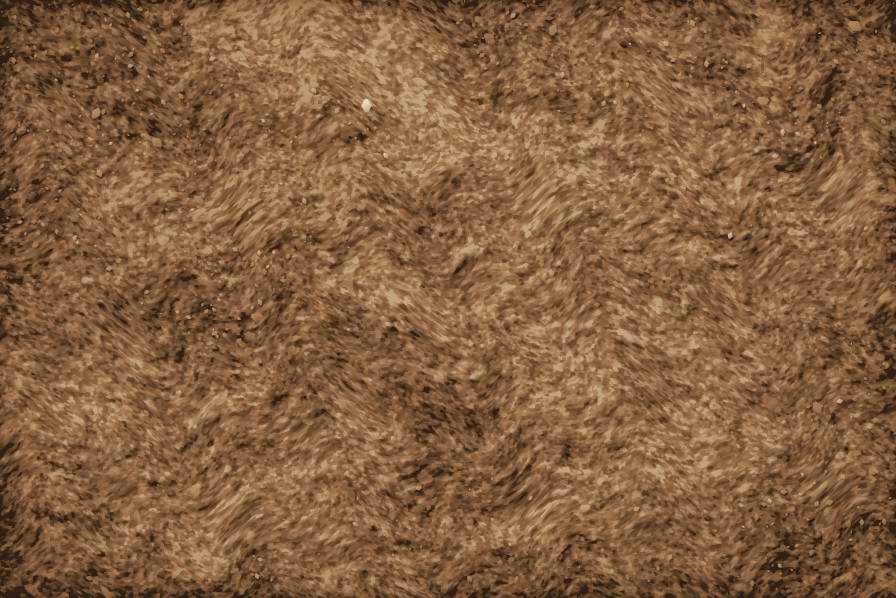
Write a WebGL 2 fragment shader that draws this texture.

```glsl
#version 300 es
precision highp float;
// Draws dry, sunlit brown earth with fine grit, shallow relief and scattered pale gravel.

uniform vec2 u_resolution;
out vec4 outColor;

// Tones run from deep shadow (0) to bleached stone (7).
const vec3 PALETTE[8] = vec3[8](
    vec3(0.19, 0.12, 0.07), vec3(0.32, 0.22, 0.13), vec3(0.42, 0.29, 0.18),
    vec3(0.51, 0.36, 0.23), vec3(0.59, 0.42, 0.28), vec3(0.66, 0.51, 0.35),
    vec3(0.74, 0.62, 0.47), vec3(0.92, 0.87, 0.78));
const float BASE_TONE = 3.5;
const float PATCH_SCALE = 5.0;        // cells per canvas height
const float PATCH_CONTRAST = 4.6;
const float RELIEF_SCALE = 12.0;
const float RELIEF_CONTRAST = 9.5;
const float GRAIN_SCALE = 92.0;
const float GRAIN_CONTRAST = 2.5;
const float GRIT_SCALE = 185.0;
const float GRIT_CONTRAST = 2.9;
const float GRAVEL_SCALE = 56.0;
const float STONE_SCALE = 23.0;
const float EDGE_WIDTH = 0.022;
const float EDGE_DARKNESS = 1.7;
const vec2 TO_LIGHT = vec2(-0.5, 0.86);

vec3 hash3(vec2 cell) {
    vec3 h = fract(cell.xyx * vec3(0.1031, 0.1030, 0.0973));
    h += dot(h, h.yxz + 33.33);
    return fract((h.xxy + h.yzz) * h.zyx);
}

// Cellular noise: random cell values blended softly across cell borders.
float cellular(vec2 p, float sharpness) {
    vec2 cell = floor(p);
    float total = 0.0, weights = 0.0;
    for (int y = -1; y <= 1; y++)
    for (int x = -1; x <= 1; x++) {
        vec2 id = cell + vec2(x, y);
        vec3 h = hash3(id + 57.0);
        vec2 toPoint = id + h.xy - p;
        float w = exp(-sharpness * dot(toPoint, toPoint));
        total += w * h.z;
        weights += w;
    }
    return total / weights;
}

float layeredCells(vec2 p) {
    float sum = 0.0, amplitude = 1.0, norm = 0.0;
    for (int i = 0; i < 4; i++) {
        sum += amplitude * cellular(p, 6.0);
        norm += amplitude;
        amplitude *= 0.6;
        p = mat2(1.76, 0.95, -0.95, 1.76) * p + 17.3;
    }
    return sum / norm;
}

// Layered sines bend the ground so that its lumps look eroded.
vec2 bend(vec2 p) {
    return p + 0.022 * sin(p.yx * 13.0 + vec2(1.0, 4.0))
             + 0.009 * sin(p.yx * 37.0 + p * 11.0);
}

float pebbleDistance(vec2 q, float angle, float radius) {
    float c = cos(angle), s = sin(angle);
    q = abs(mat2(c, -s, s, c) * q);
    return max(q.x * 0.8, q.x * 0.55 + q.y) - radius;
}

// Adds one layer of pebbles with lit tops and short shadows.
float addPebbles(float tone, vec2 p, float scale, float density, float lightest) {
    float blur = 0.75 * scale / u_resolution.y;
    p *= scale;
    vec2 cell = floor(p);
    for (int y = -1; y <= 1; y++)
    for (int x = -1; x <= 1; x++) {
        vec2 id = cell + vec2(x, y);
        vec3 place = hash3(id + scale);
        vec3 look = hash3(id + scale + 211.0);
        float presence = smoothstep(0.0, 0.08, density - place.z);
        float radius = mix(0.09, 0.25, look.x * look.x);
        vec2 q = p - id - place.xy;
        float angle = look.y * 6.283;
        float body = pebbleDistance(q, angle, radius);
        float shadow = pebbleDistance(q + TO_LIGHT * radius * 0.8, angle, radius);
        float lit = dot(q, TO_LIGHT) / radius;
        float stoneTone = mix(4.7, lightest, look.z * look.z) + 0.5 * lit;
        tone -= 1.1 * presence * (1.0 - smoothstep(-blur, blur, shadow));
        tone = mix(tone, stoneTone, presence * (1.0 - smoothstep(-blur, blur, body)));
    }
    return tone;
}

void main() {
    vec2 p = gl_FragCoord.xy / u_resolution.y;
    float aspect = u_resolution.x / u_resolution.y;
    vec2 ground = bend(p) * vec2(0.85, 1.1);

    // Broad patches and relief lit from the upper left
    float patches = layeredCells(ground * PATCH_SCALE) - 0.5;
    float slope = layeredCells(ground * RELIEF_SCALE)
                - layeredCells((ground + TO_LIGHT * 0.008) * RELIEF_SCALE);
    float tone = BASE_TONE + PATCH_CONTRAST * patches
               + RELIEF_CONTRAST * (slope + 0.4 * min(slope, 0.0));

    // Fine grains, slightly flattened
    vec2 flatP = ground + 0.1 * p.yx * vec2(1.0, -1.0);
    tone += GRAIN_CONTRAST * (cellular(flatP * GRAIN_SCALE, 9.0) - 0.5);
    tone += GRIT_CONTRAST * (cellular(flatP * GRIT_SCALE + 31.0, 11.0) - 0.5);
    tone = min(tone, 6.1);

    // Gravel gathers in hollows and toward the right
    float drift = cellular(ground * 3.2 + 9.0, 6.0) - 0.9 * patches;
    float gravel = smoothstep(0.3, 0.85, drift + 0.22 * (p.x / aspect - 0.5));
    tone -= 0.35 * gravel;
    tone = addPebbles(tone, p, GRAVEL_SCALE, 0.05 + 0.42 * gravel, 6.3);
    tone = addPebbles(tone, p, STONE_SCALE, 0.015 + 0.11 * gravel, 7.0);

    // Narrow dark border and dim corners
    vec2 inset = min(p, vec2(aspect, 1.0) - p);
    tone -= EDGE_DARKNESS * exp(-min(inset.x, inset.y) / EDGE_WIDTH);
    vec2 centered = p / vec2(aspect, 1.0) - 0.5;
    tone -= 0.9 * smoothstep(0.2, 0.5, dot(centered, centered));

    vec3 color = PALETTE[0];
    for (int i = 0; i < 7; i++)
        color = mix(color, PALETTE[i + 1], clamp(tone - float(i), 0.0, 1.0));
    outColor = vec4(color, 1.0);
}
```
